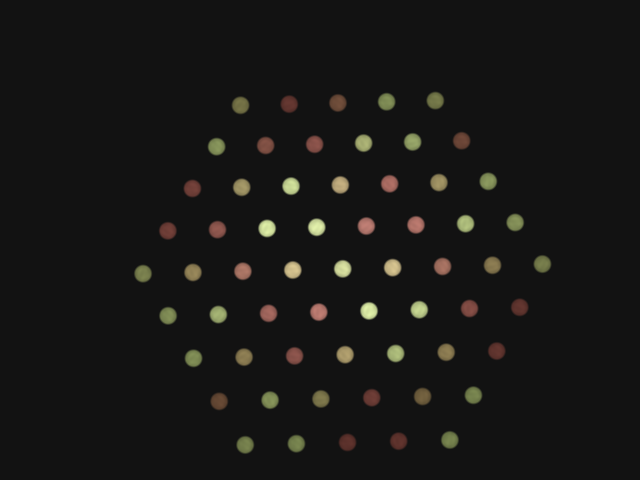
Give the GLSL for this pattern, as a WebGL 1 fragment shader.

```glsl
precision highp float;
// A hexagonal cluster of 61 softly lit discs on a near-black ground.
// Nine slightly tilted rows form the lattice; a plane wave along each row
// swings the tint from rose through tan to lime, dimming toward the rim.
uniform vec2 u_resolution;

const float TAU = 6.2831853;
const float DISC_RADIUS = 0.0177;
const vec2 CLUSTER_CENTER = vec2(0.0474, -0.0601);
const vec2 LIGHT_CENTER = vec2(0.040, -0.030);
const vec3 GROUND = vec3(0.069, 0.070, 0.071);
const vec3 ROSE = vec3(0.74, 0.49, 0.45);
const vec3 TAN = vec3(0.82, 0.75, 0.55);
const vec3 LIME = vec3(0.87, 0.93, 0.66);

float hash(vec2 cell) {
  return fract(sin(dot(cell, vec2(127.1, 311.7))) * 4375.85);
}

// Lattice position: rows widen downward, lean sideways and tilt upward.
vec2 discCenter(float row, float column) {
  float spacing = 0.1040 + 0.00064 * row;
  float x = column * spacing;
  float y = -0.0884 * row - 0.0005 * row * row + 0.024 * x;
  return CLUSTER_CENTER + vec2(x + 0.0025 * row, y);
}

// Tint wave: pairs of rows share a phase, and the middle row is muted.
float tintWave(float x, float row) {
  float pairIndex = sign(row) * floor((abs(row) + 1.0) * 0.5);
  float crest = 0.2535 + pairIndex * (0.087 + 0.0304 * abs(pairIndex));
  crest -= 0.005 * max(row, 0.0);
  float strength = mix(0.45, 1.0, step(0.5, abs(row)));
  return strength * cos(TAU * (x - crest) / 0.413);
}

vec3 discTint(float wave) {
  vec3 tint = mix(LIME, TAN, smoothstep(-0.65, 0.0, wave));
  return mix(tint, ROSE, smoothstep(0.05, 0.60, wave));
}

// Light falls off from the cluster center while colours grow deeper.
vec3 lightDisc(vec3 tint, vec2 center, float variation) {
  vec2 reach = (center - LIGHT_CENTER) * vec2(1.0, 1.2);
  float dimming = smoothstep(0.10, 0.46, length(reach));
  float brightness = mix(1.0, 0.57, dimming) * (0.97 + 0.06 * variation);
  return brightness * pow(tint, vec3(1.0 + 0.5 * dimming));
}

// Layered sines give each disc a faint fibrous surface.
float surfaceGrain(vec2 local, float seed) {
  float angle = seed * TAU;
  float across = dot(local, vec2(cos(angle), sin(angle)));
  float along = dot(local, vec2(-sin(angle), cos(angle)));
  float fibers = sin(across * 5.0 + 0.8 * sin(along * 3.0) + angle);
  return 1.0 + 0.025 * fibers + 0.015 * sin(along * 9.0 + across * 4.0);
}

float discMask(float radius, float softness) {
  return 1.0 - smoothstep(1.0 - softness, 1.0 + softness, radius);
}

void main() {
  vec2 point = (gl_FragCoord.xy - 0.5 * u_resolution) / u_resolution.y;
  float softness = 0.08 + 0.7 / (u_resolution.y * DISC_RADIUS);
  vec3 color = GROUND;

  // Row lengths run 5, 6, 7, 8, 9, 8, 7, 6, 5.
  for (int r = 0; r < 9; r++) {
    float row = float(r) - 4.0;
    float count = 9.0 - abs(row);
    for (int c = 0; c < 9; c++) {
      if (float(c) < count) {
        float column = float(c) - 0.5 * (count - 1.0);
        vec2 center = discCenter(row, column);
        vec2 local = (point - center) / DISC_RADIUS;
        float radius = length(local);
        if (radius < 1.5) {
          float seed = hash(vec2(row, column));
          vec3 tint = discTint(tintWave(center.x, row));
          vec3 lit = lightDisc(tint, center, seed);
          float rim = 1.0 - 0.14 * smoothstep(0.45, 1.0, radius);
          lit *= rim * surfaceGrain(local, seed);
          color = mix(color, lit, discMask(radius, softness));
        }
      }
    }
  }
  gl_FragColor = vec4(color, 1.0);
}
```
